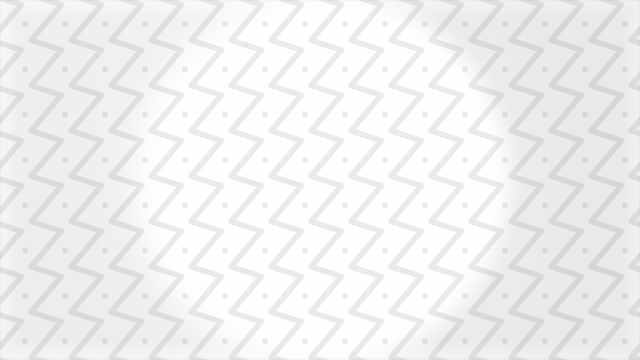
Write a Shadertoy shader that draws this pattern.

```glsl
// Lengths are fractions of the canvas height, measured from its centre
const vec2 CELL = vec2(0.1111, 0.1258);
const vec2 ZIG_CENTRE = vec2(-0.2051, -0.0657);
const vec2 ZIG_HALF = vec2(0.0419, 0.0494);
const float ZIG_HALF_WIDTH = 0.0078;
const vec2 DOT_CENTRE = vec2(-0.2639, -0.0701);
const float DOT_RADIUS = 0.0080;

const vec2 GLOW_CENTRE = vec2(0.018, 0.0);
const float GLOW_RADIUS = 0.497;
const float GLOW_LEVEL = 0.995;
const float LEFT_SHADE = 0.932;
const float RIGHT_SHADE = 0.912;

const vec3 ZIG_GREY = vec3(0.927, 0.921, 0.921);
const vec3 ZIG_ROSE = vec3(0.931, 0.914, 0.921);
const vec3 DOT_TINT = vec3(0.928, 0.924, 0.925);
const float TINT_SCALE = 14.0;

float hash(vec2 p) {
    return fract(sin(dot(p, vec2(127.1, 311.7))) * 43758.5453);
}

float valueNoise(vec2 p) {
    vec2 i = floor(p), f = fract(p);
    f = f * f * (3.0 - 2.0 * f);
    return mix(mix(hash(i), hash(i + vec2(1, 0)), f.x),
               mix(hash(i + vec2(0, 1)), hash(i + vec2(1, 1)), f.x), f.y);
}

vec2 repeatCell(vec2 p) {
    return (fract(p / CELL + 0.5) - 0.5) * CELL;
}

float segmentDistance(vec2 p, vec2 a, vec2 b) {
    vec2 pa = p - a, ba = b - a;
    return length(pa - ba * clamp(dot(pa, ba) / dot(ba, ba), 0.0, 1.0));
}

// One long diagonal, joined to its neighbours by short shallow strokes
float zigzagDistance(vec2 p) {
    vec2 tip = ZIG_HALF;
    vec2 next = vec2(-tip.x, CELL.y - tip.y);
    float d = segmentDistance(p, -tip, tip);
    d = min(d, segmentDistance(p, tip, next));
    d = min(d, segmentDistance(p, -tip, -next));
    return d - ZIG_HALF_WIDTH;
}

float coverage(float d) {
    float aa = 0.75 / iResolution.y;
    return 1.0 - smoothstep(-aa, aa, d);
}

// Bright central disc, grey surround and a paler border
float backdrop(vec2 p, vec2 halfSize) {
    float side = smoothstep(-0.45, 0.45, p.x);
    float r = length(p - GLOW_CENTRE) - GLOW_RADIUS;
    float softness = mix(0.11, 0.06, side);
    float rim = smoothstep(-0.035, softness, r);

    float surround = mix(LEFT_SHADE, RIGHT_SHADE, side);
    surround += 0.012 * (1.0 - smoothstep(0.0, 0.3, r));
    surround += 0.012 * p.y * (1.0 - side);

    vec2 inset = halfSize - abs(p);
    float edge = min(inset.x, inset.y);
    surround += 0.03 * (1.0 - smoothstep(0.0, 0.06, edge));

    float shade = mix(GLOW_LEVEL, surround, rim);
    return shade * (1.0 - 0.03 * (1.0 - smoothstep(0.0, 0.006, edge)));
}

void mainImage(out vec4 fragColor, in vec2 fragCoord) {
    vec2 p = (fragCoord - 0.5 * iResolution.xy) / iResolution.y;
    vec2 halfSize = 0.5 * iResolution.xy / iResolution.y;
    vec3 color = vec3(backdrop(p, halfSize));

    // Translucent ink over the backdrop
    float zig = coverage(zigzagDistance(repeatCell(p - ZIG_CENTRE)));
    float spot = coverage(length(repeatCell(p - DOT_CENTRE)) - DOT_RADIUS);
    vec3 zigTint = mix(ZIG_GREY, ZIG_ROSE, valueNoise(p * TINT_SCALE));
    color *= mix(vec3(1.0), zigTint, zig);
    color *= mix(vec3(1.0), DOT_TINT, spot);

    fragColor = vec4(color, 1.0);
}
```
